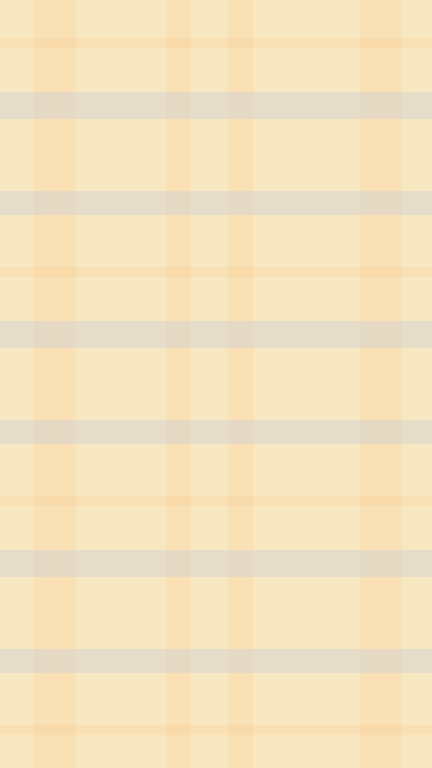
This pattern is drawn by a Shadertoy shader. Its source:

```glsl
// Pale woven plaid: translucent apricot and grey bands over a cream ground.
// Each band is a periodic distance function; the grey bands are laid over
// the apricot ones so that the crossings mix. Lengths are in canvas widths.

const vec3 CREAM   = vec3(0.973, 0.910, 0.761);
const vec3 APRICOT = vec3(0.985, 0.782, 0.557);
const vec3 GREY    = vec3(0.837, 0.832, 0.810);
const float APRICOT_OPACITY = 0.25;
const float GREY_OPACITY    = 0.55;

// Repeat lengths across and down
const float PERIOD_X = 0.7546;
const float PERIOD_Y = 0.5301;

// Bands as (centre, width), measured from the top left
const vec2 WIDE_COLUMN    = vec2(0.1273, 0.0965);
const vec2 LEFT_COLUMN    = vec2(0.4132, 0.0575);
const vec2 RIGHT_COLUMN   = vec2(0.5567, 0.0575);
const vec2 THIN_ROW       = vec2(0.0995, 0.0240);
const vec2 UPPER_GREY_ROW = vec2(0.2442, 0.0620);
const vec2 LOWER_GREY_ROW = vec2(0.4699, 0.0550);

// Smooth coverage of a repeating band
float bandCoverage(float position, vec2 band, float period, float pixel) {
    float offset = mod(position - band.x + 0.5 * period, period) - 0.5 * period;
    float edge = abs(offset) - 0.5 * band.y;
    return 1.0 - smoothstep(-0.5 * pixel, 0.5 * pixel, edge);
}

void mainImage(out vec4 fragColor, in vec2 fragCoord) {
    float pixel = 1.0 / iResolution.x;
    vec2 p = vec2(fragCoord.x, iResolution.y - fragCoord.y) * pixel;

    // Vertical apricot bands
    float columns = bandCoverage(p.x, WIDE_COLUMN, PERIOD_X, pixel)
                  + bandCoverage(p.x, LEFT_COLUMN, PERIOD_X, pixel)
                  + bandCoverage(p.x, RIGHT_COLUMN, PERIOD_X, pixel);

    // Horizontal apricot and grey bands
    float thinRows = bandCoverage(p.y, THIN_ROW, PERIOD_Y, pixel);
    float greyRows = bandCoverage(p.y, UPPER_GREY_ROW, PERIOD_Y, pixel)
                   + bandCoverage(p.y, LOWER_GREY_ROW, PERIOD_Y, pixel);

    // Translucent layers, bottom to top
    vec3 color = mix(CREAM, APRICOT, APRICOT_OPACITY * columns);
    color = mix(color, APRICOT, APRICOT_OPACITY * thinRows);
    color = mix(color, GREY, GREY_OPACITY * greyRows);

    fragColor = vec4(color, 1.0);
}
```
